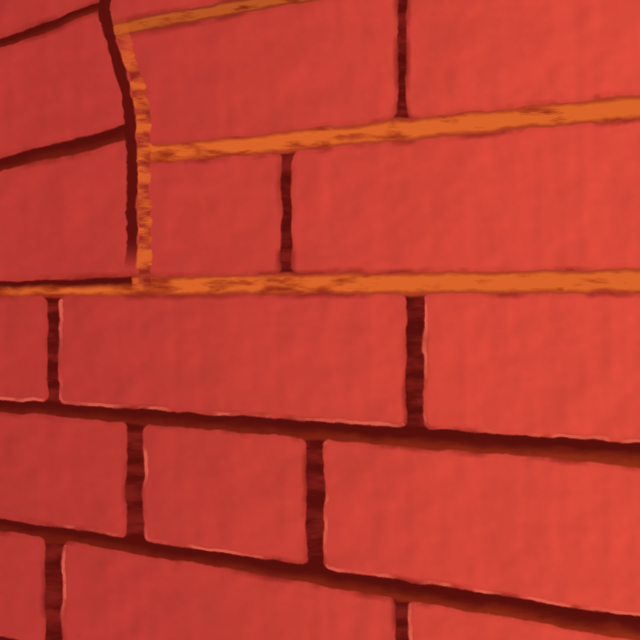
This texture is drawn by a WebGL 2 fragment shader. Its source:

```glsl
#version 300 es
precision highp float;

uniform vec2 u_resolution;
out vec4 fragColor;

// Paint and mortar colours
const vec3 PAINT_SHADE = vec3(0.71, 0.215, 0.19);
const vec3 PAINT_LIGHT = vec3(0.86, 0.29, 0.225);
const vec3 RIM_LIGHT = vec3(0.91, 0.43, 0.34);
const vec3 STAIN = vec3(0.54, 0.14, 0.11);
const vec3 MORTAR_DARK = vec3(0.34, 0.06, 0.045);
const vec3 MORTAR_BROWN = vec3(0.60, 0.19, 0.09);
const vec3 MORTAR_ORANGE = vec3(0.86, 0.39, 0.16);

// Wall layout, in canvas units measured from the upper left
const float HORIZON = 0.449;
const float HORIZON_TILT = -0.010;
const float COURSE_HEIGHT = 0.185;
const float COURSE_GROWTH = 0.087;
const vec2 STRETCHER_JOINTS = vec2(0.084, 0.648);
const vec2 HEADER_JOINTS = vec2(0.211, 0.470);
const float HEADER_DRIFT = 0.0225;
const float CORNER_RADIUS = 0.011;
const float EDGE_WEAR = 0.008;
const float CRACK_HALF = 0.0085;
const float LEDGE_OFFSET = 0.020;
const float LEDGE_HALF = 0.010;

float hash(vec2 p) {
    vec3 q = fract(p.xyx * 0.1031);
    q += dot(q, q.yzx + 33.33);
    return fract((q.x + q.y) * q.z);
}

float noise(vec2 p) {
    vec2 i = floor(p), f = fract(p);
    f = f * f * (3.0 - 2.0 * f);
    return mix(mix(hash(i), hash(i + vec2(1, 0)), f.x),
               mix(hash(i + vec2(0, 1)), hash(i + vec2(1, 1)), f.x), f.y);
}

float fbm(vec2 p) {
    float sum = 0.0, amp = 0.5;
    for (int i = 0; i < 4; i++) {
        sum += amp * noise(p);
        p = p * 2.03 + 17.3;
        amp *= 0.5;
    }
    return sum / 0.9375;
}

void main() {
    vec2 uv = gl_FragCoord.xy / u_resolution;
    vec2 p = vec2(uv.x, 1.0 - uv.y);
    float soft = max(0.0022, 1.0 / min(u_resolution.x, u_resolution.y));

    // Rough edges come from a small shift of the whole layout
    vec2 wear = vec2(fbm(p * 34.0 + 5.0), fbm(p * 34.0 + 71.0)) - 0.5;
    vec2 q = p + wear * EDGE_WEAR;

    // Courses fan out to the right; the upper left wing turns more steeply
    float scale = COURSE_HEIGHT + COURSE_GROWTH * p.x;
    float v = (q.y - HORIZON - HORIZON_TILT * p.x) / scale;
    float crackX = 0.163 + 0.042 * smoothstep(0.0, 0.2, p.y);
    float upper = smoothstep(0.03, -0.03, v);
    float wing = upper * smoothstep(soft, -soft, q.x - crackX);
    v += wing * (0.04 + 0.6 * p.x) * clamp(-v, 0.0, 1.5);

    // Horizontal joints
    float joint = round(v);
    float bed = (v - joint) * scale;
    float lit = joint < 0.5 ? 1.0 - wing : 0.0;
    float bedHalf = mix(mix(0.009, 0.018, p.x), mix(0.013, 0.019, p.x), lit);
    bedHalf *= joint < -1.5 ? 0.75 : 1.0;
    float bedGap = abs(bed) - bedHalf;

    // Vertical joints alternate between long and short courses
    float row = floor(v);
    bool header = mod(row, 2.0) > 0.5;
    vec2 joints = header ? HEADER_JOINTS + vec2(0.0, HEADER_DRIFT * row)
                         : STRETCHER_JOINTS - vec2(0.0, 0.010 * abs(row));
    vec2 offsets = q.x - joints;
    bool useLeft = row > -0.5 && abs(offsets.x) < abs(offsets.y);
    float side = useLeft ? offsets.x : offsets.y;
    float perpHalf = 0.007 + 0.005 * hash(vec2(row + 9.0, useLeft ? 1.0 : 2.0));
    perpHalf *= row < -0.5 ? 0.8 : 1.15;
    float perpGap = abs(side) - perpHalf + 0.006 * (fbm(p * 22.0) - 0.5);

    // Rounded face of each brick
    vec2 inset = max(CORNER_RADIUS - vec2(bedGap, perpGap), 0.0);
    float face = CORNER_RADIUS - length(inset);
    float brick = smoothstep(-soft, soft, face);
    float nearEdge = smoothstep(CORNER_RADIUS, 0.0, face);

    // Paint: light from the right, vertical streaks and shallow bumps
    float light = smoothstep(-0.05, 1.1, p.x + 0.12 * (0.5 - abs(p.y - 0.45)));
    vec3 paint = mix(PAINT_SHADE, PAINT_LIGHT, light);
    float streak = noise(vec2(p.x * 75.0, p.y * 6.0)) - 0.5;
    float bump = fbm(p * 28.0) - fbm(p * 28.0 + vec2(0.35, 0.25));
    paint *= 1.0 + 0.04 * streak + 0.11 * bump + 0.05 * (fbm(p * 7.0) - 0.5);
    float patches = smoothstep(0.42, 0.72, fbm(p * 19.0 + 31.0));
    paint = mix(paint, STAIN, nearEdge * (0.12 + 0.65 * patches));

    // Bright worn rim on lower and left edges of the lower courses
    float rim = smoothstep(0.0045, 0.001, abs(face - 0.003));
    float rimSide = bedGap < perpGap ? step(bed, 0.0) : step(0.0, side);
    rim *= rimSide * step(0.0, row) * smoothstep(0.35, 0.65, fbm(p * 25.0 + 8.0));
    paint = mix(paint, RIM_LIGHT, 0.65 * rim);

    // Mortar: lit above eye level, shadowed below
    float grain = fbm(p * vec2(24.0, 75.0));
    float across = bed / bedHalf;
    vec3 sunny = mix(MORTAR_BROWN, MORTAR_ORANGE, smoothstep(0.2, 0.6, grain + 0.15 * p.x));
    sunny = mix(sunny, STAIN, 0.6 * smoothstep(0.5, 1.0, abs(across) + 0.4 * (grain - 0.5)));
    sunny *= joint < -1.5 ? 0.85 : 1.0;
    float glow = smoothstep(-0.5, 1.0, across + 0.9 * (grain - 0.5)) * (0.3 + 0.6 * p.x);
    vec3 shaded = mix(MORTAR_DARK, MORTAR_BROWN, glow);
    vec3 mortar = mix(shaded, sunny, lit);
    vec3 perp = mix(MORTAR_DARK, STAIN, 0.7 * smoothstep(0.3, 0.8, grain));
    mortar = mix(mortar, perp, smoothstep(0.0, 0.006, bedGap));
    vec3 color = mix(mortar, paint, brick);

    // Corner of the wing: orange ledge beside a dark crack
    float fromCrack = q.x - crackX;
    float ledge = smoothstep(soft, -soft, abs(fromCrack - LEDGE_OFFSET) - LEDGE_HALF * (0.5 + grain));
    vec3 ledgeColor = mix(STAIN, MORTAR_ORANGE, smoothstep(0.25, 0.7, grain));
    color = mix(color, ledgeColor, ledge * upper * smoothstep(0.0, 0.12, p.y) * 0.9);
    float crack = smoothstep(soft, -soft, abs(fromCrack) - CRACK_HALF * (0.65 + 0.6 * grain));
    color = mix(color, MORTAR_DARK, crack * smoothstep(0.43, 0.37, p.y) * 0.95);

    fragColor = vec4(color, 1.0);
}
```
